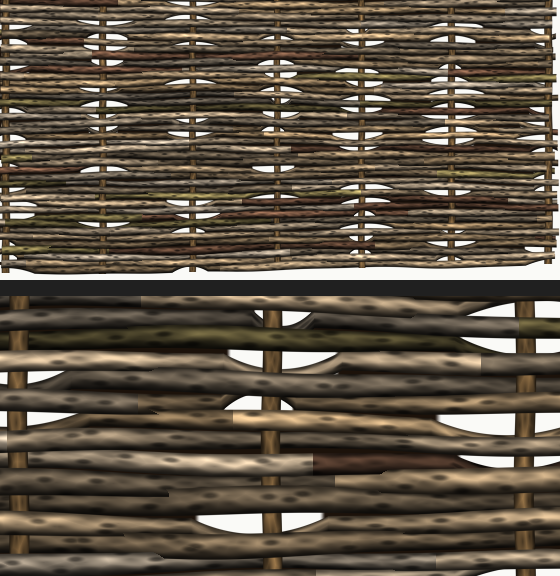
Top: the whole. Bottom: its middle third, enlarged.
Give the GLSL for this texture, as a Shadertoy shader.

```glsl
// Woven wattle panel: thin wavy rods pass alternately before and behind upright posts.
// Each pixel paints the rear rods, then the post, then the front rods. Some rear rods
// slide aside near a post, leaving lens-shaped openings to the pale backdrop.

const float PI = 3.14159;
const float ROD_PITCH = 0.0238;      // row spacing, in canvas heights
const float ROD_HALF = 0.54;         // half thickness, in rows
const float FIRST_ROW = 1.0;         // lowest row of the panel
const float POST_START = 0.021;      // first post, in canvas heights
const float POST_PITCH = 0.323;
const float POST_HALF = 0.0125;
const float POST_DRIFT = 0.08;       // uneven post spacing
const float GAP_CHANCE = 0.52;
const float GAP_SHIFT = 0.85;        // how far a rod slides aside, in rows
const float BOTTOM_RISE = 0.035;     // lift of the lower edge at the right
const float PANEL_END = 1.95;
const float ROD_LENGTH = 0.95;

const vec3 BACKDROP = vec3(0.98, 0.98, 0.97);
const vec3 SHADOW = vec3(0.11, 0.07, 0.04);
const vec3 GREY_BARK = vec3(0.75, 0.69, 0.61);
const vec3 TAN_BARK = vec3(0.78, 0.65, 0.48);
const vec3 RED_BARK = vec3(0.60, 0.43, 0.33);
const vec3 OLIVE_BARK = vec3(0.63, 0.57, 0.36);
const vec3 POST_BARK = vec3(0.52, 0.40, 0.25);

float hash(vec2 p) {
    return fract(sin(dot(p, vec2(127.1, 311.7))) * 43758.5);
}

// Distance to the nearest scattered point
float cellular(vec2 p) {
    vec2 cell = floor(p);
    float nearest = 2.0;
    for (int j = -1; j <= 1; j++)
    for (int i = -1; i <= 1; i++) {
        vec2 c = cell + vec2(i, j);
        vec2 point = c + vec2(hash(c), hash(c + 19.3));
        nearest = min(nearest, length(p - point));
    }
    return nearest;
}

// Opening beside a rear rod: 0 closed, 1 fully open
float opening(float row, float u) {
    float post = floor(u + 0.5);
    vec2 key = vec2(row, post);
    float isRear = mod(row + post, 2.0);
    float span = mix(0.12, 0.34, hash(key + 3.1));
    float d = (u - post - 0.12 * (hash(key + 7.7) - 0.5)) / span;
    return isRear * step(hash(key), GAP_CHANCE) * max(0.0, 1.0 - d * d);
}

// Bark colour; v runs from -1 at the lower side to 1 at the upper side
vec3 barkColour(float row, float x, float v) {
    float piece = floor(x / ROD_LENGTH + 5.0 * hash(vec2(row, 2.0)));
    vec2 key = vec2(row, piece);
    float kind = hash(key + 11.0);
    vec3 tint = mix(GREY_BARK, TAN_BARK, hash(key + 5.0));
    tint = mix(tint, RED_BARK, step(0.76, kind));
    tint = mix(tint, OLIVE_BARK, step(0.9, kind));
    float phase = 40.0 * hash(key + 2.0);
    float grain = sin(x * 31.0 + v * 3.0 + phase) + 0.7 * sin(x * 83.0 - v * 5.0 + phase)
                + 0.5 * sin(x * 171.0 + v * 7.0 + phase);
    float patches = cellular(vec2(x * 28.0 + phase, v * 1.3 + row * 5.0));
    float knots = smoothstep(0.05, 0.24, cellular(vec2(x * 17.0, v * 0.7 + row * 9.0)));
    float wear = (0.72 + 0.09 * grain + 0.48 * patches) * mix(0.5, 1.0, knots);
    float light = mix(0.14, 1.0, smoothstep(-1.0, 0.3, v)) * (1.0 - 0.6 * smoothstep(0.4, 1.0, v));
    return tint * wear * light * mix(0.6, 1.2, hash(key + 8.0));
}

// Paint the rods lying on one side of the posts: side is -1 rear, 1 front
void paintRods(inout vec3 colour, float side, vec2 p, float u, float weave, float px) {
    float y = p.y / ROD_PITCH;
    for (int j = -2; j <= 2; j++) {
        float row = floor(y) + float(j);
        float depth = cos(PI * (weave + row));
        if (depth * side <= 0.0 || row < FIRST_ROW) continue;
        float a = hash(vec2(row, 1.0)), b = hash(vec2(row, 4.0));
        float wave = 0.13 * sin(p.x * (4.0 + 5.0 * a) + 6.3 * b) + 0.06 * sin(p.x * 19.0 + 30.0 * a);
        float open = opening(row, u);
        float offset = y - row - 0.5;
        float hole = smoothstep(0.08, 0.25, open) * smoothstep(0.85, 0.7, abs(offset));
        if (side < 0.0) colour = mix(colour, BACKDROP, hole);
        float slide = GAP_SHIFT * open * sign(hash(vec2(row, floor(u + 0.5)) + 6.0) - 0.5);
        float halfWidth = ROD_HALF + 0.07 * depth + 0.14 * (b - 0.5) + 0.04 * sin(p.x * 9.0 + 20.0 * b);
        float v = (offset - wave - slide) / halfWidth;
        float cover = smoothstep(-px, px, (1.0 - abs(v)) * halfWidth * ROD_PITCH);
        cover *= smoothstep(-px, px, PANEL_END + 0.05 * a - p.x);
        cover *= smoothstep(-px, px, p.x - 0.012 * (b - 0.4));
        colour = mix(colour, barkColour(row, p.x, v) * (0.87 + 0.18 * depth), cover);
    }
}

void mainImage(out vec4 fragColor, in vec2 fragCoord) {
    vec2 p = fragCoord / iResolution.y;
    float px = 0.75 / iResolution.y;

    // Post coordinate and gently bent rows
    float u = (p.x - POST_START) / POST_PITCH;
    u -= POST_DRIFT * sin(PI * u / 3.0);
    vec2 q = p;
    q.y += 0.005 * sin(2.3 * p.x + 5.0 * p.y) + 0.003 * sin(5.1 * p.x - 9.0 * p.y);
    q.y -= BOTTOM_RISE * 0.5 * p.x * pow(1.0 - p.y, 4.0);
    float weave = u + 0.1 * pow(sin(PI * u), 2.0) * sin(p.y * 75.0 + floor(u) * 2.0);

    // Dark interior, pale outside the panel
    float inside = smoothstep(-px, px, q.y - ROD_PITCH * (FIRST_ROW + 0.3))
                 * smoothstep(-px, px, PANEL_END - p.x);
    vec3 colour = mix(BACKDROP, SHADOW, inside);

    paintRods(colour, -1.0, q, u, weave, px);

    // Upright post with rounded shading
    float across = (u - floor(u + 0.5)) * POST_PITCH + 0.0015 * sin(p.y * 23.0 + floor(u + 0.5));
    float postCover = smoothstep(-px, px, POST_HALF - abs(across)) * step(ROD_PITCH, q.y);
    float roundness = 1.0 - 0.75 * pow(min(abs(across) / POST_HALF, 1.0), 2.0);
    float postWear = 0.55 + 0.7 * cellular(vec2(across * 120.0 + floor(u + 0.5) * 9.0, p.y * 35.0));
    colour = mix(colour, POST_BARK * roundness * postWear, postCover);

    paintRods(colour, 1.0, q, u, weave, px);
    fragColor = vec4(clamp(colour, 0.0, 1.0), 1.0);
}
```
